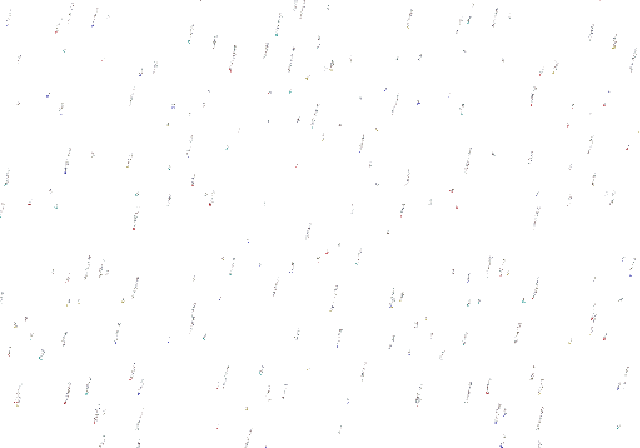
Reproduce this texture procedurally as a Shadertoy shader.

```glsl
const vec3 PAPER = vec3(1.0);
const float GRAIN = 1.0 / 358.0;          // speck size, in canvas heights
const float CELL = 0.05587;               // spacing of the streak grid
const float PERIOD = 16.0;                // columns before the layout repeats
const vec2 SLANT = vec2(0.2334, 0.9724);  // direction of the streaks

vec3 hash3(vec2 p, float seed) {
    vec3 q = fract(vec3(p.xyx + seed) * vec3(0.1031, 0.1030, 0.0973));
    q += dot(q, q.yxz + 33.33);
    return fract((q.xxy + q.yzz) * q.zyx);
}

vec3 accentColor(float pick) {
    vec3 red = vec3(0.72, 0.08, 0.12);
    vec3 blue = vec3(0.10, 0.10, 0.68);
    vec3 teal = vec3(0.02, 0.58, 0.55);
    vec3 olive = vec3(0.66, 0.58, 0.10);
    return pick < 0.3 ? red : pick < 0.55 ? blue : pick < 0.8 ? teal : olive;
}

// Clustered chance that a cell holds a streak
float density(vec2 cell, float blockSize) {
    return mix(0.22, 0.66, hash3(floor(cell / blockSize), 71.0).x);
}

// Square speck with edges softened over one pixel
float speckCover(vec2 gridPos, float pixel) {
    vec2 d = abs(fract(gridPos) - 0.5);
    return clamp((0.5 - max(d.x, d.y)) / pixel + 0.5, 0.0, 1.0);
}

// Colour in rgb and opacity in a for one speck of one streak
vec4 streakSpeck(vec2 p, vec2 cell, vec2 speck) {
    vec2 home = vec2(mod(cell.x, PERIOD), cell.y);
    vec3 place = hash3(home, 3.0);
    vec3 form = hash3(home, 19.0);
    if (form.x > density(home, 4.0)) return vec4(0.0);

    vec2 offset = p - (cell + place.xy) * CELL;
    float along = dot(offset, SLANT);
    float across = dot(offset, vec2(SLANT.y, -SLANT.x));
    float halfLength = mix(0.005, 0.031, form.y * form.y);

    // Broken clumps, each nudged sideways
    vec3 clump = hash3(vec2(floor(along / 0.011), place.z * 90.0), 43.0);
    across += (clump.x - 0.5) * 0.0035;
    float halfWidth = mix(0.0020, 0.0038, clump.y);
    if (abs(along) > halfLength || abs(across) > halfWidth) return vec4(0.0);

    vec3 noise = hash3(speck, 7.0);
    vec3 tint = hash3(cell, 57.0);
    float filled = step(noise.x, mix(0.35, 0.75, clump.z));
    float ink = mix(0.15, 0.85, noise.y * noise.y);
    vec3 color = mix(vec3(0.18), accentColor(noise.z), 0.22);

    // A stronger coloured tip at the lower end
    bool atTip = along < 0.0055 - halfLength;
    if (atTip && tint.x < 0.6) {
        color = mix(accentColor(tint.y), vec3(0.12), 0.35 * noise.z);
        ink = mix(0.35, 1.0, noise.y);
    }
    return vec4(color, filled * ink);
}

void mainImage(out vec4 fragColor, in vec2 fragCoord) {
    vec2 gridPos = fragCoord / (iResolution.y * GRAIN);
    float pixel = 1.0 / (iResolution.y * GRAIN);
    vec2 speck = floor(gridPos);
    vec2 center = (speck + 0.5) * GRAIN;
    vec2 base = floor(center / CELL);
    float cover = speckCover(gridPos, pixel);

    // Streaks may reach in from neighbouring cells
    vec3 color = PAPER;
    for (int y = -1; y <= 1; y++) {
        for (int x = -1; x <= 1; x++) {
            vec4 mark = streakSpeck(center, base + vec2(x, y), speck);
            color = mix(color, mark.rgb, mark.a * cover);
        }
    }
    fragColor = vec4(color, 1.0);
}
```
